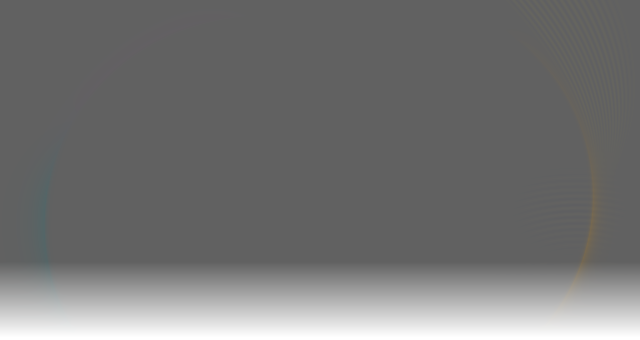
A Shadertoy shader for this background:

```glsl
// Draws a grey field with two faint iridescent arcs and fine ripples, fading to white below.

// Soft rim of a circle: sharp on the inner side, a wide haze outside
float rim(float d, float inner, float outer) {
    return exp(-abs(d) / (d < 0.0 ? inner : outer));
}

// Bell curve of unit height
float bell(float x, float width) {
    return exp(-x * x / (width * width));
}

// Fine wave that dies out before it gets narrower than the pixels
float ripple(float phase, float period, float pixel) {
    return cos(6.28318 * phase) * smoothstep(1.5, 4.0, period / pixel);
}

void mainImage(out vec4 fragColor, in vec2 fragCoord) {
    float pixel = 1.0 / iResolution.y;
    vec2 p = fragCoord / iResolution.xy * vec2(1.8824, 1.0);
    vec3 color = vec3(0.38);

    // Left arc, teal at the side and violet toward the top
    float leftDist = length(p - vec2(0.745, 0.338)) - 0.615;
    float leftSide = 1.0 - smoothstep(0.5, 0.85, p.x);
    vec3 tint = mix(vec3(-0.055, 0.018, 0.025), vec3(0.012, -0.006, 0.014),
                    smoothstep(0.4, 0.75, p.y));
    float leftGlow = rim(leftDist, 0.006, 0.035) * mix(0.6, 1.0, bell(p.y - 0.35, 0.18));
    color += tint * leftGlow * leftSide;

    // Right arc, amber and strongest at its lower half
    float rightDist = length(p - vec2(1.155, 0.424)) - 0.59;
    float rightSide = smoothstep(1.45, 1.65, p.x);
    float rightGlow = rim(rightDist, 0.004, 0.018) * (0.25 + 0.75 * bell(p.y - 0.3, 0.22));
    color += vec3(0.085, 0.028, -0.07) * rightGlow * rightSide;

    // Fan of near-vertical lines opening upward from the right arc
    float rise = max(p.y - 0.424, 0.0);
    float fanWidth = 0.04 + 0.63 * rise;
    float across = (p.x - 1.745 + 0.83 * rise * rise) / fanWidth;
    float fan = smoothstep(0.0, 0.15, across) * (1.0 - smoothstep(0.55, 1.0, across))
              * smoothstep(0.0, 0.12, rise);
    float lines = ripple(across * 20.0, fanWidth / 20.0, pixel);
    color += vec3(0.012, 0.010, -0.006) * fan * (0.5 + lines);

    // Shallow stacked ripples on the inner side of the right arc
    float bow = length((p - vec2(1.70, 0.1)) * vec2(0.7, 1.0));
    float bowArea = bell(p.x - 1.68, 0.13) * bell(p.y - 0.38, 0.10);
    color += vec3(0.009, 0.007, 0.0) * bowArea * ripple(bow / 0.018, 0.018, pixel);

    // White fade along the bottom
    color = mix(vec3(1.0), color, clamp((p.y - 0.008) / 0.222, 0.0, 1.0));
    fragColor = vec4(color, 1.0);
}
```
